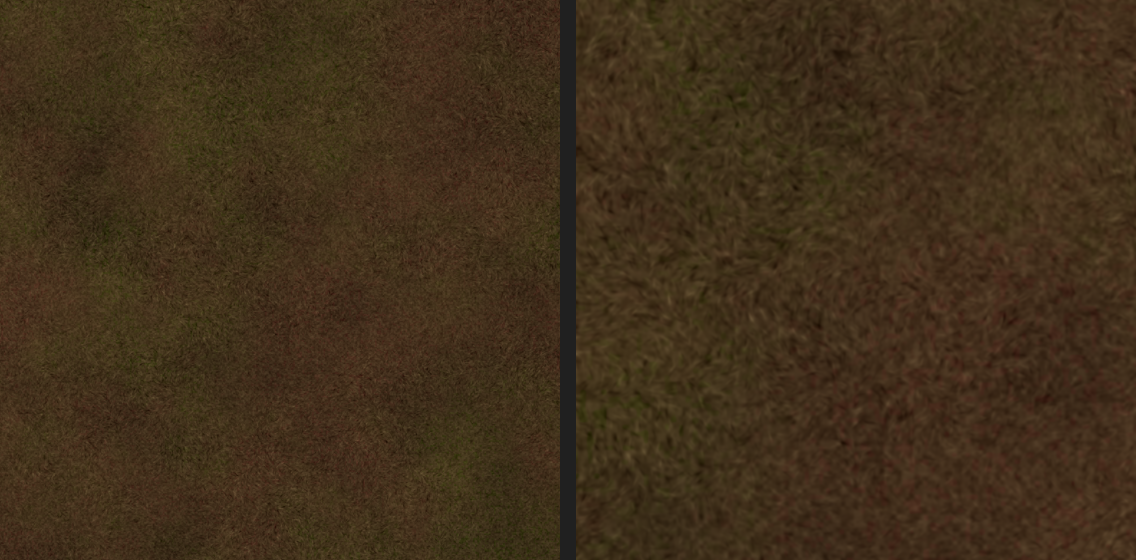
Left: the whole. Right: its middle third, enlarged.
Write a three.js fragment shader that draws this texture.

```glsl
// Dark brown mossy suede with short combed fibres and soft red and olive stains.
varying vec2 vUv;

vec2 hash2(vec2 p) {
  vec3 q = fract(p.xyx * vec3(0.1031, 0.1030, 0.0973));
  q += dot(q, q.yzx + 33.33);
  return fract((q.xx + q.yz) * q.zy);
}

float smoothNoise(vec2 p) {
  vec2 cell = floor(p);
  vec2 f = fract(p);
  f = f * f * (3.0 - 2.0 * f);
  float low = mix(hash2(cell).x, hash2(cell + vec2(1.0, 0.0)).x, f.x);
  float high = mix(hash2(cell + vec2(0.0, 1.0)).x, hash2(cell + 1.0).x, f.x);
  return mix(low, high, f.y);
}

float clouds(vec2 p) {
  float sum = 0.0;
  float weight = 0.42;
  for (int i = 0; i < 5; i++) {
    sum += weight * smoothNoise(p);
    p = mat2(1.6, 1.2, -1.2, 1.6) * p + 17.3;
    weight *= 0.66;
  }
  return sum;
}

// One jittered stroke per cell, combed along a turning direction.
float fibres(vec2 uv, float scale, float seed) {
  vec2 p = uv * scale;
  vec2 home = floor(p);
  float sum = 0.0;
  for (int y = -1; y <= 1; y++) {
    for (int x = -1; x <= 1; x++) {
      vec2 cell = home + vec2(float(x), float(y));
      vec2 jitter = hash2(cell + seed);
      vec2 trait = hash2(cell + seed + 71.0);
      vec2 centre = cell + jitter;
      float angle = 8.0 * smoothNoise(centre / scale * 17.0 + 40.0) + 1.5 * (trait.y - 0.5);
      vec2 along = vec2(cos(angle), sin(angle));
      vec2 d = p - centre;
      float bend = dot(d, along);
      float side = dot(d, vec2(-along.y, along.x));
      sum += (2.0 * trait.x - 1.0) * exp(-bend * bend * 5.5 - side * side * 48.0);
    }
  }
  return sum;
}

void main() {
  // Broad stains of hue and brightness
  float hue = clouds(vUv * 5.0 + 3.0);
  float light = clouds(vUv * 6.5 + 29.0);
  vec3 redBrown = vec3(0.258, 0.178, 0.108);
  vec3 olive = vec3(0.256, 0.206, 0.106);
  vec3 colour = mix(redBrown, olive, smoothstep(0.25, 0.83, hue));
  colour *= 1.0 + 0.46 * (light - 0.54);

  // Combed pile, stronger in some patches
  float pile = 0.0;
  for (int i = 0; i < 6; i++) {
    float layer = float(i);
    pile += fibres(vUv, 78.0 + 15.0 * layer, 19.0 * layer + 5.0);
  }
  float nap = mix(0.55, 1.2, smoothstep(0.32, 0.75, clouds(vUv * 9.0 + 51.0)));
  colour += vec3(0.043, 0.040, 0.030) * pile * nap;

  // Fine grain and a faint woven ground
  float grain = smoothNoise(vUv * 270.0) + smoothNoise(vUv * 390.0 + 90.0) - 1.0;
  float weave = sin(vUv.x * 800.0) * sin(vUv.y * 800.0);
  colour += vec3(0.056, 0.052, 0.042) * grain + 0.005 * weave;

  // Small green and red flecks, denser in their own stains
  float fleck = smoothNoise(vUv * 240.0 + 11.0);
  float green = smoothstep(0.52, 0.9, fleck) * smoothstep(0.42, 0.75, hue);
  float red = smoothstep(0.55, 0.9, 1.0 - fleck) * smoothstep(0.62, 0.34, hue);
  colour += green * vec3(-0.040, 0.002, -0.042) + red * vec3(0.020, -0.014, 0.0);

  gl_FragColor = vec4(clamp(colour, 0.0, 1.0), 1.0);
}
```
